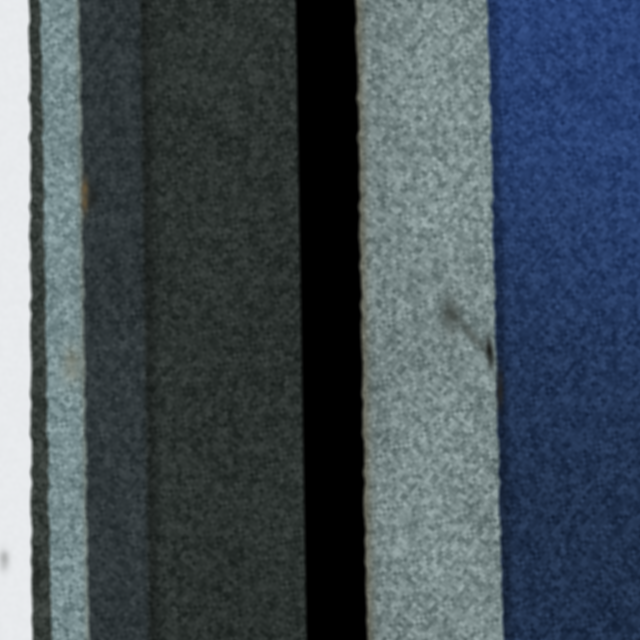
Reproduce this texture procedurally as a WebGL 2 fragment shader.

```glsl
#version 300 es
precision highp float;
// Draws upright grainy painted metal strips with a black gap and a blue panel.
uniform vec2 u_resolution;
out vec4 fragColor;

// Strip borders: x at the bottom, x at the top
const vec2 WHITE_END  = vec2(0.050, 0.046);
const vec2 SEAM_END   = vec2(0.080, 0.063);
const vec2 TRIM_END   = vec2(0.139, 0.124);
const vec2 GROOVE_END = vec2(0.232, 0.219);
const vec2 PANEL_END  = vec2(0.479, 0.462);
const vec2 GAP_END    = vec2(0.573, 0.556);
const vec2 POST_END   = vec2(0.786, 0.762);

const vec3 WHITE    = vec3(0.91, 0.92, 0.93);
const vec3 SEAM     = vec3(0.21, 0.235, 0.22);
const vec3 TRIM     = vec3(0.47, 0.55, 0.56);
const vec3 GROOVE   = vec3(0.185, 0.215, 0.225);
const vec3 PANEL    = vec3(0.175, 0.20, 0.19);
const vec3 POST     = vec3(0.47, 0.53, 0.53);
const vec3 BLUE_TOP = vec3(0.17, 0.27, 0.48);
const vec3 BLUE_LOW = vec3(0.13, 0.195, 0.30);
const vec3 RUST     = vec3(0.36, 0.30, 0.20);
const vec3 DIRT     = vec3(0.20, 0.21, 0.19);

const float GRAIN_SCALE = 125.0;
const float EDGE_SOFT   = 0.0045;
const float EDGE_WOBBLE = 0.0035;

float hash(vec2 p) {
  return fract(sin(dot(p, vec2(127.1, 311.7))) * 43758.545);
}

float noise(vec2 p) {
  vec2 i = floor(p), f = fract(p);
  f = f * f * (3.0 - 2.0 * f);
  return mix(mix(hash(i), hash(i + vec2(1, 0)), f.x),
             mix(hash(i + vec2(0, 1)), hash(i + vec2(1, 1)), f.x), f.y);
}

// Signed grain from two rotated layers, roughly -1 to 1
float grain(vec2 p) {
  vec2 q = mat2(0.8, 0.6, -0.6, 0.8) * p;
  return 1.2 * (noise(p * GRAIN_SCALE) + noise(q * GRAIN_SCALE * 1.5) - 1.0);
}

float borderX(vec2 border, float y) { return mix(border.x, border.y, y); }

// 0 left of a border, 1 right of it
float past(vec2 border, vec2 p) {
  return smoothstep(-EDGE_SOFT, EDGE_SOFT, p.x - borderX(border, p.y));
}

// Soft vertical band centred on a border
float band(vec2 border, float offset, float width, vec2 p) {
  float d = (p.x - borderX(border, p.y) - offset) / width;
  return exp(-d * d);
}

// Soft ragged stain with a slanted axis
float stain(vec2 p, vec2 center, vec2 size, float slant) {
  vec2 d = p - center;
  d.x += slant * d.y;
  float ragged = 0.7 + 0.6 * noise(p * 75.0);
  return exp(-dot(d / size, d / size)) * ragged;
}

void main() {
  vec2 p = gl_FragCoord.xy / u_resolution;
  float g = grain(p);
  float cloud = noise(p * 9.0) - 0.5;
  vec2 rough = p + vec2(EDGE_WOBBLE * (noise(vec2(3.0, p.y * 65.0)) - 0.5), 0.0);

  // Shading within the strips
  vec3 trim = TRIM * (1.0 + 0.08 * cloud) + 0.11 * g;
  trim = mix(trim, RUST, 0.25 * band(TRIM_END, 0.0, 0.007, p));
  vec3 groove = GROOVE * (1.0 + 0.12 * cloud) + 0.055 * g;
  vec3 panel = PANEL * (1.0 + 0.14 * cloud) + 0.06 * g;
  panel += vec3(0.025) * (p.y - 0.5) * smoothstep(0.25, 0.45, p.x);
  panel *= 1.0 - 0.28 * band(GROOVE_END, 0.006, 0.013, p);
  vec3 post = POST * (1.0 + 0.10 * cloud) + 0.12 * g;
  post *= 0.96 + 0.06 * smoothstep(0.57, 0.68, p.x);
  post = mix(post, RUST, 0.45 * band(GAP_END, 0.0, 0.012, p));
  vec3 blue = mix(BLUE_LOW, BLUE_TOP, smoothstep(0.1, 1.1, p.y + 0.4 * (p.x - 0.9)));
  blue = blue * (1.0 + 0.08 * cloud) + vec3(0.055, 0.065, 0.08) * g;
  blue *= 1.0 - 0.25 * band(POST_END, 0.004, 0.012, p);

  // Strips from left to right
  vec3 color = WHITE + 0.008 * g;
  color = mix(color, SEAM + 0.07 * g, past(WHITE_END, rough));
  color = mix(color, trim, past(SEAM_END, rough));
  color = mix(color, groove, past(TRIM_END, rough));
  color = mix(color, panel, smoothstep(-0.007, 0.007, p.x - borderX(GROOVE_END, p.y)));
  color = mix(color, vec3(0.0), past(PANEL_END, p));
  color = mix(color, post, past(GAP_END, rough));
  color = mix(color, blue, past(POST_END, rough));

  // Scuffs, chips and rust
  color = mix(color, DIRT, 0.55 * stain(p, vec2(0.705, 0.505), vec2(0.014, 0.030), 0.0));
  color = mix(color, DIRT, 0.40 * stain(p, vec2(0.738, 0.475), vec2(0.010, 0.030), 0.8));
  color = mix(color, DIRT * 0.5, 0.8 * stain(p, vec2(0.765, 0.450), vec2(0.006, 0.025), 0.1));
  color = mix(color, RUST * 0.5, 0.6 * stain(p, vec2(0.781, 0.390), vec2(0.006, 0.030), 0.0));
  color = mix(color, RUST * 1.2, 0.8 * stain(p, vec2(0.133, 0.695), vec2(0.006, 0.025), 0.0));
  color = mix(color, DIRT * 0.5, 0.6 * stain(p, vec2(0.145, 0.690), vec2(0.008, 0.018), 0.0));
  color = mix(color, RUST * 1.4, 0.3 * stain(p, vec2(0.112, 0.430), vec2(0.015, 0.030), 0.0));
  color = mix(color, DIRT, 0.3 * stain(p, vec2(0.006, 0.125), vec2(0.008, 0.015), 0.0));
  color = mix(color, DIRT * 0.4, 0.6 * stain(p, vec2(0.057, 0.100), vec2(0.006, 0.030), 0.0));

  fragColor = vec4(clamp(color, 0.0, 1.0), 1.0);
}
```
